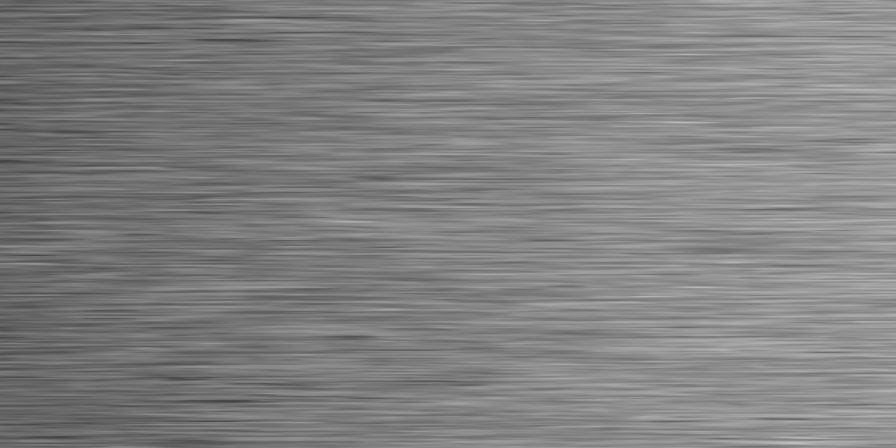
This texture is drawn by a Shadertoy shader. Its source:

```glsl
float hash(vec2 p)
{
    vec3 q = fract(vec3(p.xyx) * vec3(0.1031, 0.1030, 0.0973));
    q += dot(q, q.yzx + 33.33);
    return fract((q.x + q.y) * q.z);
}

// Smooth noise along one row, shifted so that rows do not line up
float rowNoise(float x, float row, float seed)
{
    x += 50.0 * hash(vec2(row, seed + 7.0));
    float cell = floor(x);
    float blend = smoothstep(0.0, 1.0, x - cell);
    vec2 id = vec2(cell, row + seed * 37.0);
    return mix(hash(id), hash(id + vec2(1.0, 0.0)), blend);
}

// Horizontal streaks; grid holds the cells across and the rows down
float streaks(vec2 uv, vec2 grid, float seed)
{
    vec2 p = uv * grid;
    float row = floor(p.y);
    float blend = smoothstep(0.0, 1.0, p.y - row);
    return mix(rowNoise(p.x, row, seed), rowNoise(p.x, row + 1.0, seed), blend);
}

// Sheen that brightens toward the right and levels off
float sheen(float x, float dark, float bright)
{
    return mix(dark, bright, x * (1.3 - 0.3 * x));
}

// Sparse strong lines picked from the peaks of the streak noise
float scratches(vec2 uv, vec2 grid, float seed)
{
    return smoothstep(0.8, 1.0, streaks(uv, grid, seed));
}

void mainImage(out vec4 fragColor, in vec2 fragCoord)
{
    vec2 uv = fragCoord / iResolution.xy;
    float metal = sheen(uv.x, 0.40, 0.595);

    // Fine brushed grain, from long strokes to short hairlines
    metal += 0.07 * (streaks(uv, vec2(6.0, 165.0), 2.0) - 0.5);
    metal += 0.12 * (streaks(uv, vec2(10.0, 270.0), 3.0) - 0.5);
    metal += 0.10 * (streaks(uv, vec2(19.0, 305.0), 4.0) - 0.5);
    metal += 0.05 * (streaks(uv, vec2(50.0, 290.0), 7.0) - 0.5);

    // Thin bright and dark scratches
    metal += 0.09 * scratches(uv, vec2(9.0, 245.0), 5.0);
    metal -= 0.11 * scratches(uv, vec2(10.0, 235.0), 6.0);

    fragColor = vec4(vec3(clamp(metal, 0.0, 1.0)), 1.0);
}
```
